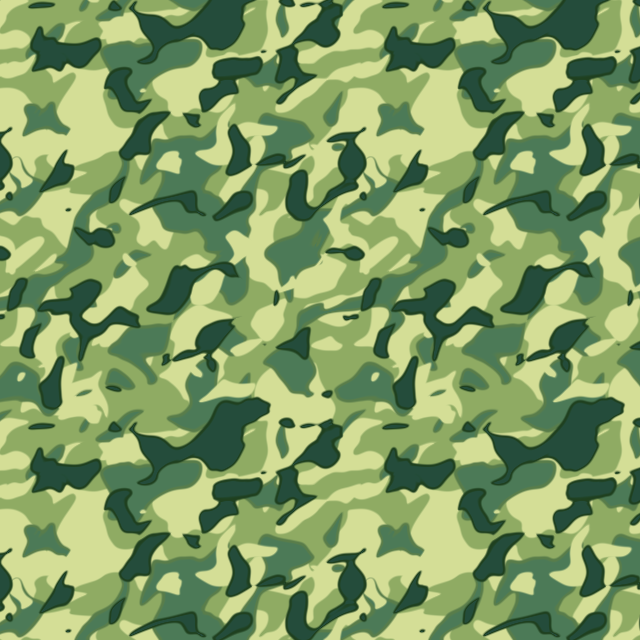
Give the GLSL for this pattern, as a three.js fragment shader.

```glsl
// Woodland camouflage: layered lobed patches leaning up to the right.
// Each layer thresholds warped gradient noise on a slanted lattice that wraps
// around one repeat tile; an estimated edge distance gives smooth rims.

varying vec2 vUv;

const vec2 TILE_SIZE = vec2(0.553, 0.658);
const float EDGE_SOFTNESS = 0.002;

const vec3 PALE = vec3(0.83, 0.87, 0.59);
const vec3 LEAF = vec3(0.56, 0.67, 0.39);
const vec3 FERN = vec3(0.30, 0.48, 0.34);
const vec3 FERN_RIM = vec3(0.35, 0.49, 0.29);
const vec3 PINE = vec3(0.14, 0.30, 0.23);
const vec3 PINE_RIM = vec3(0.12, 0.25, 0.12);

// Unit gradient for a lattice cell key
vec2 cellGradient(vec2 key, float seed) {
  float h = fract(sin(dot(key, vec2(12.9898, 78.233)) + seed * 3.71) * 43758.5);
  return vec2(cos(6.28319 * h), sin(6.28319 * h));
}

// Gradient noise; the integer lattice matrix makes it repeat once per tile
float tiledNoise(vec2 tilePos, mat2 lattice, float seed) {
  vec2 q = lattice * tilePos + seed * vec2(0.37, 0.61);
  vec2 cell = floor(q);
  vec2 f = q - cell;
  vec2 w = f * f * f * (f * (f * 6.0 - 15.0) + 10.0);
  mat2 adjugate = mat2(lattice[1].y, -lattice[0].y, -lattice[1].x, lattice[0].x);
  float det = lattice[0].x * lattice[1].y - lattice[1].x * lattice[0].y;
  float sum = 0.0;
  for (int j = 0; j < 2; j++) {
    for (int i = 0; i < 2; i++) {
      vec2 corner = vec2(float(i), float(j));
      vec2 key = mod(adjugate * (cell + corner) + 0.5, det);
      vec2 weight = mix(1.0 - w, w, corner);
      sum += weight.x * weight.y * dot(cellGradient(key, seed), f - corner);
    }
  }
  return sum;
}

// Warped two-octave field that forms the lobed outlines
float patchField(vec2 pos, mat2 lattice, float seed) {
  vec2 p = pos / TILE_SIZE;
  vec2 warp = vec2(tiledNoise(p, lattice, seed + 11.0),
                   tiledNoise(p, lattice, seed + 23.0));
  p += 0.07 * warp;
  return tiledNoise(p, lattice, seed) + 0.4 * tiledNoise(p, lattice * 2.0, seed + 5.0);
}

// Approximate signed distance to the patch outline, positive inside
float patchDistance(vec2 pos, mat2 lattice, float seed, float threshold) {
  const float STEP = 0.001;
  float value = patchField(pos, lattice, seed);
  vec2 slope = vec2(patchField(pos + vec2(STEP, 0.0), lattice, seed),
                    patchField(pos + vec2(0.0, STEP), lattice, seed)) - value;
  return (value - threshold) / max(length(slope) / STEP, 1.0);
}

float cover(float dist) {
  return smoothstep(-EDGE_SOFTNESS, EDGE_SOFTNESS, dist);
}

// Lays a patch with a thin rim over the colour below
vec3 paintPatch(vec3 below, vec3 fill, vec3 rim, float rimWidth, float dist) {
  return mix(below, mix(rim, fill, cover(dist - rimWidth)), cover(dist));
}

void main() {
  // Lattices stretched along about thirty degrees
  mat2 broad = mat2(5.0, -4.0, 3.0, 8.0);
  mat2 narrow = mat2(6.0, -5.0, 4.0, 10.0);

  float leaf = patchDistance(vUv, broad, 2.0, -0.017);
  float fern = patchDistance(vUv, broad, 7.0, 0.115);
  float island = patchDistance(vUv, narrow, 13.0, 0.30);
  float pine = patchDistance(vUv, narrow, 19.0, 0.21);

  // Paint from the pale ground up to the darkest blobs
  vec3 color = PALE;
  color = paintPatch(color, LEAF, LEAF, 0.0, leaf);
  color = paintPatch(color, FERN, FERN_RIM, 0.005, fern);
  color = paintPatch(color, PALE, PALE, 0.0, island);
  color = paintPatch(color, PINE, PINE_RIM, 0.0045, pine);

  gl_FragColor = vec4(color, 1.0);
}
```
